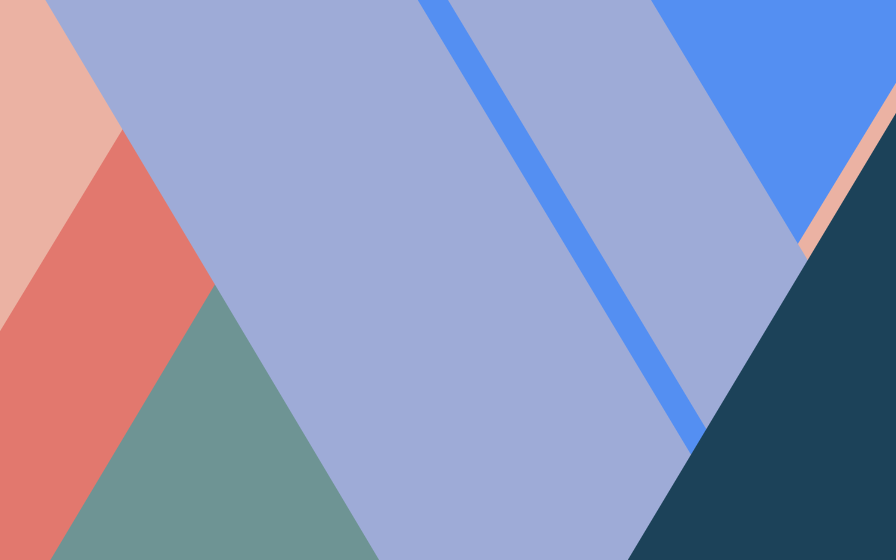
Reproduce this background procedurally as a WebGL 2 fragment shader.

```glsl
#version 300 es
precision highp float;
// Flat diagonal bands and triangles in pastel, blue and navy.

uniform vec2 u_resolution;
out vec4 fragColor;

const vec3 LAVENDER = vec3(0.62, 0.67, 0.845);
const vec3 NAVY     = vec3(0.11, 0.26, 0.35);
const vec3 CORAL    = vec3(0.885, 0.47, 0.43);
const vec3 BLUE     = vec3(0.33, 0.56, 0.95);
const vec3 SAGE     = vec3(0.43, 0.58, 0.58);
const vec3 PEACH    = vec3(0.92, 0.70, 0.64);

// Coverage to the right of a line crossing the canvas from bottomX to topX.
float rightOf(vec2 p, float bottomX, float topX, float pixel) {
    float run = topX - bottomX;
    float dist = (p.x - bottomX - run * p.y) / sqrt(1.0 + run * run);
    return clamp(dist / pixel + 0.5, 0.0, 1.0);
}

void main() {
    // Canvas height is one unit.
    float pixel = 1.0 / u_resolution.y;
    vec2 p = gl_FragCoord.xy * pixel;

    // Rising bands on the left.
    vec3 color = PEACH;
    color = mix(color, CORAL, rightOf(p, -0.248, 0.359, pixel));
    color = mix(color, SAGE, rightOf(p, 0.090, 0.687, pixel));

    // Wide falling band with a narrow stripe.
    color = mix(color, LAVENDER, rightOf(p, 0.677, 0.081, pixel));
    float stripe = rightOf(p, 1.347, 0.746, pixel) - rightOf(p, 1.402, 0.800, pixel);
    color = mix(color, BLUE, stripe);

    // Upper right corner with its thin rising trim.
    vec3 corner = mix(BLUE, PEACH, rightOf(p, 1.081, 1.690, pixel));
    color = mix(color, corner, rightOf(p, 1.765, 1.1625, pixel));

    // Dark triangle at the lower right.
    color = mix(color, NAVY, rightOf(p, 1.121, 1.721, pixel));

    fragColor = vec4(color, 1.0);
}
```
